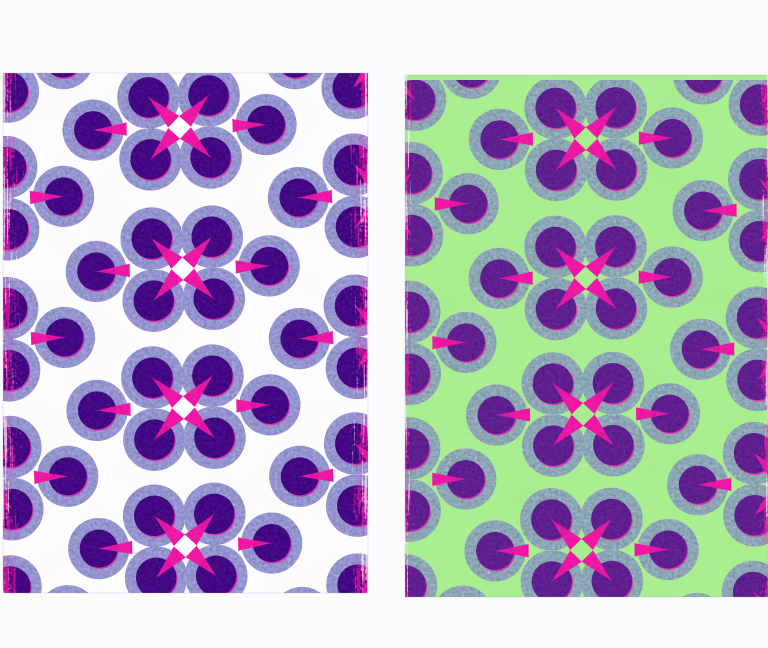
Write a WebGL 1 fragment shader that draws this pattern.

```glsl
precision highp float;
uniform vec2 u_resolution;

// Lengths are in units where the canvas is VIEW_HEIGHT tall, y pointing down.
const float VIEW_HEIGHT = 6.48;
const float COLUMN_STEP = 2.03;
const float MOTIF_TILT = -0.022;
const float JITTER = 0.012;

const vec2 PETAL_POS = vec2(0.30, 0.31);
const vec2 SIDE_POS = vec2(0.865, 0.0);
const vec2 PETAL_RADII = vec2(0.313, 0.202);
const vec2 SIDE_RADII = vec2(0.306, 0.190);
const vec2 PETAL_WEDGE = vec2(0.35, 0.080);
const vec2 SIDE_WEDGE = vec2(0.335, 0.066);
const vec2 MISREGISTER = vec2(0.010, 0.014);

const vec3 PAPER = vec3(0.99, 0.99, 1.00);
const vec3 GREEN = vec3(0.66, 0.93, 0.56);
const vec3 LAVENDER = vec3(0.58, 0.58, 0.81);
const vec3 SLATE = vec3(0.55, 0.65, 0.71);
const vec3 INDIGO = vec3(0.26, 0.03, 0.51);
const vec3 PLUM = vec3(0.37, 0.12, 0.56);
const vec3 MAGENTA = vec3(0.94, 0.09, 0.64);
const vec3 EDGE_GREY = vec3(0.62, 0.66, 0.72);

vec2 hash2(vec2 p) {
    p = vec2(dot(p, vec2(127.1, 311.7)), dot(p, vec2(269.5, 183.3)));
    return 2.0 * fract(sin(p) * 43758.5) - 1.0;
}

float gradientNoise(vec2 p) {
    vec2 i = floor(p), f = fract(p);
    vec2 u = f * f * (3.0 - 2.0 * f);
    vec2 e = vec2(1.0, 0.0);
    float a = mix(dot(hash2(i), f), dot(hash2(i + e), f - e), u.x);
    float b = mix(dot(hash2(i + e.yx), f - e.yx), dot(hash2(i + 1.0), f - 1.0), u.x);
    return mix(a, b, u.y);
}

vec2 rotate(vec2 p, float angle) {
    float c = cos(angle), s = sin(angle);
    return vec2(c * p.x + s * p.y, c * p.y - s * p.x);
}

float coverage(float d) {
    return clamp(0.5 - d * u_resolution.y / VIEW_HEIGHT, 0.0, 1.0);
}

float boxDistance(vec2 p, vec2 lo, vec2 hi) {
    vec2 d = max(lo - p, p - hi);
    return max(d.x, d.y);
}

// Triangle growing from its tip along dir; size is length and half base.
float wedge(vec2 p, vec2 tip, vec2 dir, vec2 size) {
    vec2 q = p - tip;
    float along = dot(q, dir);
    float across = abs(q.x * dir.y - q.y * dir.x);
    float side = (across * size.x - along * size.y) / length(size);
    return max(along - size.x, side);
}

// Distances to rings, cores and wedges, in half-dropped columns.
vec3 flowers(vec2 p, float rowStep) {
    vec3 nearest = vec3(1e3);
    for (int i = -1; i <= 1; i++) {
        float column = float(i);
        vec2 q = p - vec2(column * COLUMN_STEP, 0.5 * rowStep * column);
        float row = floor(q.y / rowStep + 0.5);
        q.y -= row * rowStep;
        q = abs(rotate(q + JITTER * hash2(vec2(column, row)), MOTIF_TILT));
        vec2 petal = length(q - PETAL_POS) - PETAL_RADII;
        vec2 side = length(q - SIDE_POS) - SIDE_RADII;
        float spike = min(wedge(q, PETAL_POS, -normalize(PETAL_POS), PETAL_WEDGE),
                          wedge(q, SIDE_POS, vec2(-1.0, 0.0), SIDE_WEDGE));
        nearest = min(nearest, vec3(min(petal, side), spike));
    }
    return nearest;
}

vec3 printSheet(vec3 below, vec2 p, vec2 lo, vec2 hi, float topMargin, vec2 origin,
                float rowStep, float tilt, float wearWidth, vec3 ground, vec3 ringInk, vec3 coreInk) {
    vec2 q = rotate(p - origin, tilt);
    vec3 d = flowers(q, rowStep);
    float pinkUnder = flowers(q - MISREGISTER, rowStep).y;
    float grain = gradientNoise(p * 31.0) + 0.6 * gradientNoise(p * 57.0);
    float printed = coverage(boxDistance(p, lo + vec2(0.0, topMargin), hi));
    float ring = coverage(d.x) * printed;
    float core = coverage(d.y) * printed;

    // Ink layers
    vec3 sheet = ground + 0.012 * gradientNoise(p * 2.5);
    vec3 c = mix(sheet, ringInk + 0.13 * grain, ring);
    c = mix(c, MAGENTA, 0.75 * coverage(pinkUnder) * printed);
    c = mix(c, coreInk + 0.06 * grain, core);
    c = mix(c, MAGENTA + 0.04 * grain, coverage(d.z) * printed * mix(1.0, 0.92, core));

    // Rubbed ink and scratches along the left and right edges
    float inset = min(p.x - lo.x, hi.x - p.x) / wearWidth;
    float streak = gradientNoise(vec2(p.x * 42.0, p.y * 2.5)) + 0.4 * grain;
    float rub = smoothstep(-0.1, 0.4, streak + 0.45 - inset);
    c = mix(c, MAGENTA, rub * (0.2 * ring + 0.5 * core));
    float scratch = gradientNoise(vec2(p.x * 60.0, p.y * 1.7)) + 0.2 * grain;
    c = mix(c, PAPER, 0.65 * smoothstep(0.0, 0.3, scratch + 0.1 - inset * 0.7));

    float border = boxDistance(p, lo, hi);
    c = mix(below, c, coverage(border));
    return mix(c, EDGE_GREY, 0.22 * coverage(abs(border) - 0.006));
}

void main() {
    vec2 p = vec2(gl_FragCoord.x, u_resolution.y - gl_FragCoord.y) * VIEW_HEIGHT / u_resolution.y;
    vec3 color = printSheet(PAPER, p, vec2(0.03, 0.73), vec2(3.68, 5.93), 0.0, vec2(1.815, 2.675),
                            1.395, -0.010, 0.24, PAPER, LAVENDER, INDIGO);
    color = printSheet(color, p, vec2(4.05, 0.75), vec2(7.68, 5.97), 0.05, vec2(5.845, 2.765),
                       1.372, 0.014, 0.11, GREEN, SLATE, PLUM);
    gl_FragColor = vec4(clamp(color, 0.0, 1.0), 1.0);
}
```
